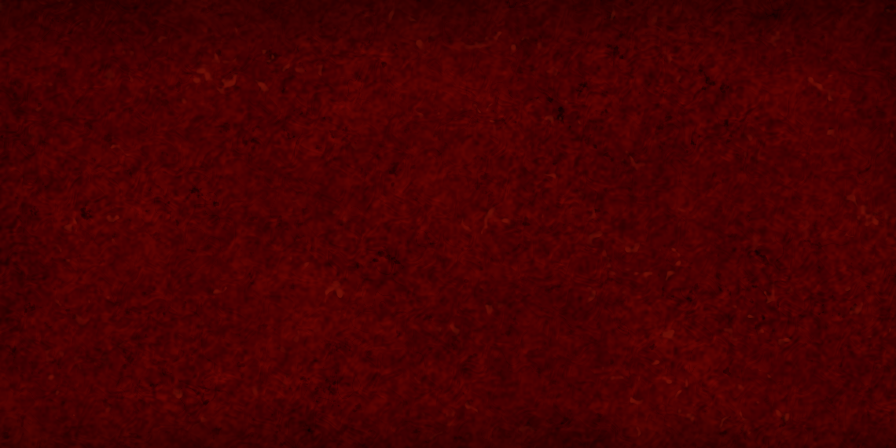
This texture is drawn by a Shadertoy shader. Its source:

```glsl
const vec3 BASE_RED = vec3(0.295, 0.0015, 0.0075);
const vec3 EMBER = vec3(0.50, 0.085, 0.03);
const float PATCH_SCALE = 4.0;     // cells per canvas height
const float CLUMP_SCALE = 26.0;
const float FIBRE_SCALE = 40.0;
const float CRUMB_SCALE = 68.0;
const float GRAIN_SCALE = 122.0;
const float PATCH_DEPTH = 0.13;    // tone change relative to the base
const float CLUMP_DEPTH = 0.10;
const float RELIEF_DEPTH = 0.15;
const float CRUMB_DEPTH = 0.14;
const float GRAIN_DEPTH = 0.21;
const float PIT_DEPTH = 0.42;
const float CREASE_DEPTH = 0.18;
const float EMBER_AMOUNT = 0.65;
const vec2 LIGHT_STEP = vec2(-0.002, 0.005);
const mat2 TURN = mat2(0.8, 0.6, -0.6, 0.8);

float hash(vec2 cell) {
    vec3 q = fract(vec3(cell.xyx) * 0.1031);
    q += dot(q, q.yzx + 33.33);
    return fract((q.x + q.y) * q.z);
}

// Smooth value noise from -1 to 1
float noise(vec2 p) {
    vec2 cell = floor(p);
    vec2 f = fract(p);
    f = f * f * (3.0 - 2.0 * f);
    float low = mix(hash(cell), hash(cell + vec2(1, 0)), f.x);
    float high = mix(hash(cell + vec2(0, 1)), hash(cell + vec2(1, 1)), f.x);
    return 2.0 * mix(low, high, f.y) - 1.0;
}

float fbm(vec2 p) {
    float sum = 0.0;
    float weight = 0.6;
    for (int i = 0; i < 4; i++) {
        sum += weight * noise(p);
        p = 2.0 * TURN * p + 17.3;
        weight *= 0.55;
    }
    return sum;
}

// Offset that curls straight features
vec2 curl(vec2 p) {
    return vec2(noise(p + 5.0), noise(p + 61.0));
}

// Height of short, curled fibres
float fibres(vec2 p) {
    vec2 q = p * FIBRE_SCALE + 0.9 * curl(p * 28.0);
    float ridge = 1.0 - abs(noise(q));
    float fine = 1.0 - abs(noise(TURN * q * 2.0 + 31.0));
    return 0.8 * ridge * ridge + 0.7 * fine * fine;
}

// Darkened canvas borders, strongest along the top
float borderShade(vec2 p, float aspect) {
    float wobble = 0.02 * noise(p * 7.0 + 90.0);
    float top = smoothstep(-0.04, 0.20, 1.0 - p.y + wobble);
    float bottom = smoothstep(-0.04, 0.12, p.y + wobble);
    float side = smoothstep(-0.03, 0.12, min(p.x, aspect - p.x) + wobble);
    return mix(0.66, 1.0, top) * mix(0.70, 1.0, bottom) * mix(0.88, 1.0, side);
}

void mainImage(out vec4 fragColor, in vec2 fragCoord) {
    vec2 p = fragCoord / iResolution.y;
    float aspect = iResolution.x / iResolution.y;
    vec2 turned = TURN * p + 9.0;

    // Layered tone, from wide patches to fine grain
    float patches = fbm(p * PATCH_SCALE + 8.0);
    float clumps = fbm(turned * CLUMP_SCALE + 40.0);
    float relief = fibres(p) - fibres(p + LIGHT_STEP);
    float crumbs = noise(turned * CRUMB_SCALE + 0.6 * curl(p * 40.0));
    float grain = 0.65 * noise(p * GRAIN_SCALE)
                + 0.50 * noise(turned * GRAIN_SCALE * 0.9 + 73.0);
    float roughness = smoothstep(-0.5, 0.6, noise(p * 7.0 + 120.0));

    float detail = RELIEF_DEPTH * relief + CRUMB_DEPTH * crumbs
                 + GRAIN_DEPTH * grain;
    float tone = 1.0 + PATCH_DEPTH * patches + CLUMP_DEPTH * clumps
               + detail * mix(0.85, 1.12, roughness);

    // Small dark pits and short winding creases
    float pits = smoothstep(0.48, 0.80, fbm(turned * 36.0 + 150.0));
    float line = abs(noise(p * 19.0 + 0.8 * curl(p * 34.0) + 180.0));
    float creases = (1.0 - smoothstep(0.0, 0.09, line))
                  * smoothstep(0.1, 0.6, noise(p * 15.0 + 300.0));
    tone -= (PIT_DEPTH * pits + CREASE_DEPTH * creases)
          * mix(0.5, 1.0, roughness);

    // Sparse orange flecks with soft edges
    vec2 fleckPoint = turned * 50.0 + 0.6 * curl(p * 50.0);
    float fleckField = noise(fleckPoint + 210.0) + 0.4 * noise(p * 95.0 + 33.0);
    float flecks = smoothstep(0.64, 1.15, fleckField)
                 * smoothstep(-0.2, 0.6, noise(p * 12.0 + 250.0));

    vec3 color = BASE_RED * max(tone, 0.0);
    color.g += 0.14 * max(color.r - 0.30, 0.0);
    color = mix(color, EMBER, EMBER_AMOUNT * flecks);
    color *= borderShade(p, aspect);
    fragColor = vec4(clamp(color, 0.0, 1.0), 1.0);
}
```
